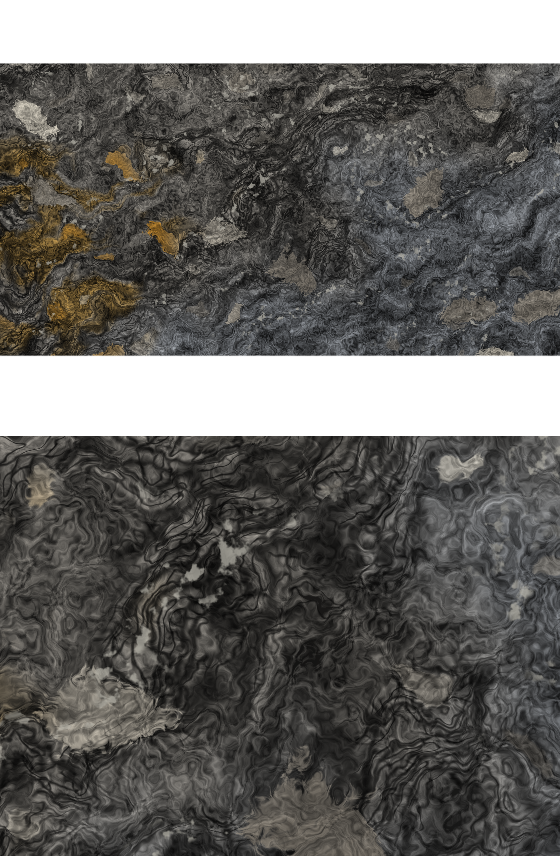
Top, the full canvas; bottom, a detail of the centre.
Give the GLSL for this texture, as a Shadertoy shader.

```glsl
// Dark granite slab with flowing veins, pale clasts and ochre stains, on a white ground

vec2 hash2(vec2 p) {
    p = vec2(dot(p, vec2(127.1, 311.7)), dot(p, vec2(269.5, 183.3)));
    return fract(sin(p) * 43758.5);
}

mat2 rotation(float a) {
    return mat2(cos(a), sin(a), -sin(a), cos(a));
}

float cornerSlope(vec2 cell, vec2 offset) {
    float a = 6.2832 * hash2(cell).x;
    return dot(vec2(cos(a), sin(a)), offset);
}

float gradientNoise(vec2 p) {
    vec2 i = floor(p), f = p - i, e = vec2(1, 0);
    vec2 u = f * f * f * (f * (f * 6.0 - 15.0) + 10.0);
    return 1.4 * mix(mix(cornerSlope(i, f), cornerSlope(i + e, f - e), u.x),
                     mix(cornerSlope(i + e.yx, f - e.yx), cornerSlope(i + 1.0, f - 1.0), u.x), u.y);
}

float fbm(vec2 p) {
    float sum = 0.0, amp = 0.5;
    for (int i = 0; i < 4; i++) {
        sum += amp * gradientNoise(p);
        p = rotation(0.4) * p * 2.03 + 7.3;
        amp *= 0.5;
    }
    return sum;
}

// x: 1 at a clast centre, 0 on its rim, negative outside; y: its random shade
vec2 clasts(vec2 p, float density) {
    vec2 nearest = vec2(-2.0, 0.0);
    for (int k = 0; k < 9; k++) {
        vec2 cell = floor(p) + vec2(k % 3, k / 3) - 1.0;
        vec2 place = hash2(cell + 3.7), kind = hash2(cell + 41.2);
        if (kind.x > density) continue;
        vec2 d = p - cell - 0.5 - 0.45 * (place - 0.5);
        d = rotation(1.8 * (place.y - 0.35)) * d;
        vec2 radius = vec2(0.42, 0.21) * mix(0.45, 1.0, kind.y);
        float body = 1.0 - length(d / radius);
        if (body > nearest.x) nearest = vec2(body, place.x);
    }
    return nearest;
}

void mainImage(out vec4 fragColor, in vec2 fragCoord) {
    vec2 uv = fragCoord / iResolution.y;
    float pixel = 1.0 / iResolution.y;

    // Folded coordinates whose x axis follows the rising flow
    vec2 fold = vec2(fbm(uv * 3.0), fbm(uv * 3.0 + 17.0));
    vec2 crinkle = vec2(fbm(uv * 15.0 + 5.0), fbm(uv * 15.0 + 31.0));
    vec2 flow = rotation(-0.46) * (uv + 0.16 * fold + 0.035 * crinkle);

    // Calm blue-grey zone at lower right, rusty zone at lower left
    float calm = smoothstep(0.25, 0.75, uv.x * 0.75 - uv.y + 0.35 + 0.5 * fold.x);
    float rust = 1.0 - smoothstep(0.5, 1.1, length((uv - vec2(0.14, 0.4)) / vec2(0.42, 0.3)) + fold.y);

    // Clasts in two sizes; the veins bend around them
    vec2 clastPos = rotation(-0.3) * (uv + 0.05 * fold + 0.04 * crinkle);
    vec2 large = clasts(clastPos * 5.6 + 2.0, 0.58 - 0.3 * calm);
    vec2 small = clasts(clastPos * 12.0 + 9.0, 0.5 - 0.35 * calm);
    float halo = smoothstep(-1.2, 0.6, large.x) + 0.5 * smoothstep(-1.0, 0.6, small.x);

    // Dark veins along the zero lines of stretched noise
    float veins = 0.0, scale = 1.0;
    for (int i = 0; i < 4; i++) {
        float n = gradientNoise(flow * vec2(4.5, 12.0) * scale + vec2(0.4, 1.1) * halo + 11.0 * float(i));
        veins = max(veins, 1.0 - smoothstep(0.0, 0.17, abs(n)));
        scale *= 1.9;
    }
    veins *= smoothstep(-0.3, 0.2, fbm(flow * vec2(3.0, 7.0) + 4.0)) * (1.0 - 0.5 * calm);

    // Mineral grain from streaks down to fine speckle
    float streaks = fbm(flow * vec2(15.0, 38.0) + halo);
    float speckle = fbm(uv * 85.0 + 12.0 * crinkle);
    float broad = fbm(flow * vec2(3.0, 8.0) + 23.0);
    float tone = 0.325 + 0.2 * broad + 0.33 * streaks + 0.36 * speckle;
    vec3 tint = mix(vec3(1.03, 1.0, 0.95), vec3(0.97, 1.0, 1.04), calm);
    vec3 stone = max(tone, 0.09) * tint;

    // Ochre staining follows the flow
    float stain = rust * smoothstep(-0.08, 0.22, fbm(flow * vec2(5.0, 11.0) + 51.0));
    stone = mix(stone, vec3(0.47, 0.36, 0.16) * (0.9 + 1.3 * speckle + 0.6 * streaks), 0.8 * stain);
    stone *= 1.0 - 0.65 * veins;

    // Pale or rusty clasts with ragged rims
    float ragged = 0.35 * streaks + 0.3 * speckle;
    float largeMask = smoothstep(0.0, 0.16, large.x + ragged);
    float smallMask = smoothstep(0.0, 0.3, small.x + ragged) * 0.6;
    float shade = mix(small.y, large.y, step(smallMask, largeMask));
    vec3 pale = mix(vec3(0.38, 0.36, 0.33), vec3(0.7, 0.68, 0.63), shade * shade);
    pale = mix(pale, vec3(0.54, 0.38, 0.13), rust * step(0.25, fract(shade * 7.0)));
    pale *= 1.0 + 0.7 * speckle + 0.5 * streaks;
    stone = mix(stone, pale, max(largeMask, smallMask) * (1.0 - 0.35 * veins));

    // Bright flecks in thin trains
    float train = smoothstep(0.12, 0.3, fbm(flow * vec2(5.0, 16.0) + 70.0));
    float flecks = train * smoothstep(0.08, 0.28, fbm(uv * 60.0 + 33.0));
    stone = mix(stone, vec3(0.7, 0.69, 0.65), 0.75 * flecks);

    // Slab edges on the white ground
    float slab = smoothstep(-pixel, pixel, 0.348 - abs(uv.y - 0.501));
    fragColor = vec4(mix(vec3(1.0), clamp(stone, 0.0, 1.0), slab), 1.0);
}
```
